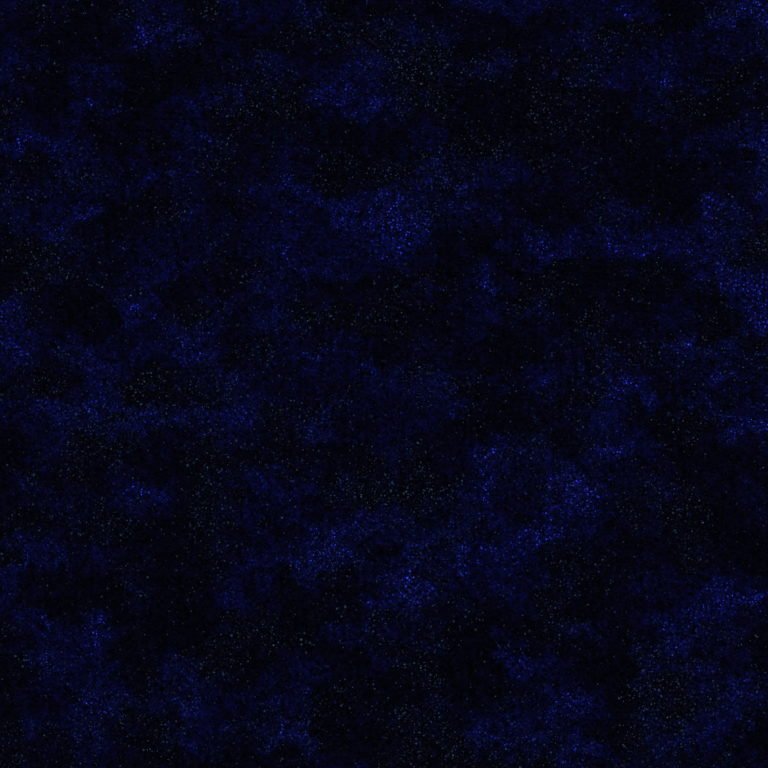
Reproduce this texture procedurally as a WebGL 2 fragment shader.

```glsl
#version 300 es
precision highp float;

#define CLOUD_SCALE vec2(16.0, 22.0)
#define CLUSTER_SCALE vec2(18.0, 22.0)
#define GRAIN_SCALE 400.0
#define SPECK_SCALE 165.0
#define CLOUD_GLOW 0.112
#define BASE_COLOR vec3(0.013, 0.016, 0.043)
#define CLOUD_TINT vec3(0.09, 0.09, 1.0)
#define BLUE_SPECK vec3(0.09, 0.13, 0.48)
#define PALE_SPECK vec3(0.11, 0.17, 0.22)

uniform vec2 u_resolution;
out vec4 fragColor;

float hash(vec2 p) {
    return fract(sin(dot(p, vec2(127.1, 311.7))) * 43758.5453);
}

float valueNoise(vec2 p) {
    vec2 cell = floor(p);
    vec2 f = fract(p);
    f = f * f * (3.0 - 2.0 * f);
    float low = mix(hash(cell), hash(cell + vec2(1.0, 0.0)), f.x);
    float high = mix(hash(cell + vec2(0.0, 1.0)), hash(cell + vec2(1.0)), f.x);
    return mix(low, high, f.y);
}

float fbm(vec2 p) {
    float sum = 0.0;
    float weight = 0.5;
    for (int i = 0; i < 5; i++) {
        sum += weight * valueNoise(p);
        p = mat2(1.6, 1.2, -1.2, 1.6) * p + 17.3;
        weight *= 0.54;
    }
    return sum;
}

// Jittered soft dots; density is the chance that a cell holds one.
float specks(vec2 p, float density, float pixelSize) {
    vec2 cell = floor(p);
    float light = 0.0;
    for (int y = -1; y <= 1; y++) {
        for (int x = -1; x <= 1; x++) {
            vec2 id = cell + vec2(x, y);
            vec2 center = id + vec2(hash(id + 3.7), hash(id + 8.1));
            float radius = mix(0.10, 0.26, hash(id + 21.4));
            float dotShape = 1.0 - smoothstep(0.0, radius + pixelSize, distance(p, center));
            float presence = smoothstep(0.0, 0.08, density - hash(id + 5.9));
            float strength = mix(0.18, 1.3, pow(hash(id + 13.2), 4.0));
            light = max(light, dotShape * presence * strength);
        }
    }
    return light;
}

void main() {
    vec2 p = gl_FragCoord.xy / u_resolution.y;
    float pixel = 1.0 / u_resolution.y;

    // Ragged blue clouds broken up by small mottling
    vec2 warp = vec2(fbm(p * 40.0), fbm(p * 40.0 + 40.0)) - 0.5;
    float cloud = fbm(p * CLOUD_SCALE + warp * 1.3);
    float mottle = fbm(p * vec2(70.0, 85.0) + 12.0);
    float glow = pow(smoothstep(0.22, 0.86, cloud + 0.4 * (mottle - 0.5)), 1.5);

    // Fine grain at two sizes
    float grain = 0.65 * valueNoise(p * GRAIN_SCALE) + 0.35 * valueNoise(p * GRAIN_SCALE * 0.53 + 9.0);
    vec3 color = (BASE_COLOR + CLOUD_TINT * CLOUD_GLOW * glow) * (0.2 + 1.6 * grain);

    // Clustered specks: blue in the clouds, pale in separate patches
    float cluster = fbm(p * CLUSTER_SCALE + 63.0 + warp * 1.4);
    float blueDensity = 0.10 + 0.6 * smoothstep(0.46, 0.80, cloud);
    float paleDensity = 0.12 + 0.65 * smoothstep(0.46, 0.76, cluster);
    float hotspot = smoothstep(0.64, 0.80, cloud);
    for (int i = 0; i < 2; i++) {
        float scale = SPECK_SCALE * (1.0 + 0.5 * float(i));
        vec2 q = mat2(0.92, 0.39, -0.39, 0.92) * p * scale + float(i) * 31.0;
        float blue = specks(q, blueDensity, pixel * scale);
        float pale = specks(q + 71.0, paleDensity, pixel * scale);
        color += BLUE_SPECK * blue * (0.35 + 0.85 * hotspot);
        color += PALE_SPECK * pale * (1.0 - 0.5 * glow);
    }

    fragColor = vec4(color, 1.0);
}
```
